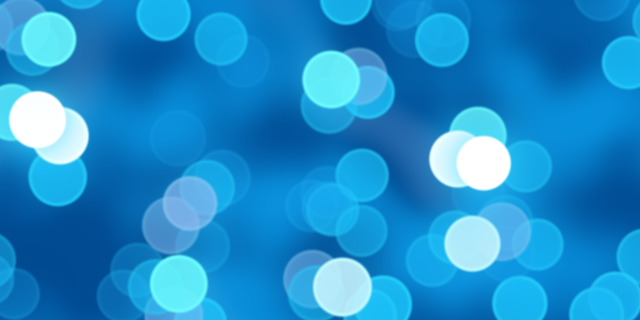
Give the GLSL for this background, as a WebGL 2 fragment shader.

```glsl
#version 300 es
precision highp float;
// Blue bokeh: out-of-focus light discs over a soft, cloudy blue backdrop.
// Gradient noise tints the backdrop, hashed faint discs fill it, and a few
// clusters of bright discs with halos are spread by a low-discrepancy sequence.

#define RADIUS 0.087        // disc radius, in canvas heights
#define EDGE 0.006          // softness of the disc outline
#define RIM 0.16            // strength of the bright outline
#define FAINT_DISCS 44
#define CLUSTERS 8
#define CLOUD_SCALE 2.1
#define HALO 0.42           // strength of the glow around white discs
#define SEED 7.0

uniform vec2 u_resolution;
out vec4 fragColor;

const vec3 DEEP     = vec3(0.00, 0.29, 0.57);
const vec3 MID      = vec3(0.03, 0.56, 0.86);
const vec3 AZURE    = vec3(0.10, 0.76, 0.98);
const vec3 CYAN     = vec3(0.41, 0.96, 0.99);
const vec3 LAVENDER = vec3(0.56, 0.73, 0.94);
const vec3 PALE     = vec3(0.77, 0.95, 0.99);
const vec3 WHITE    = vec3(1.0);

vec2 hash2(vec2 p) {
    vec3 q = fract(p.xyx * vec3(0.1031, 0.1030, 0.0973));
    q += dot(q, q.yzx + 33.33);
    return fract((q.xx + q.yz) * q.zy);
}

float corner(vec2 cell, vec2 offset) {
    return dot(hash2(cell + 40.0) * 2.0 - 1.0, offset);
}

float gradientNoise(vec2 p) {
    vec2 i = floor(p), f = p - i;
    vec2 u = f * f * f * (f * (f * 6.0 - 15.0) + 10.0);
    vec2 x = vec2(1.0, 0.0), y = vec2(0.0, 1.0);
    return mix(mix(corner(i, f), corner(i + x, f - x), u.x),
               mix(corner(i + y, f - y), corner(i + 1.0, f - 1.0), u.x), u.y);
}

// Blend one translucent disc with a thin lighter rim over the colour below.
vec3 addDisc(vec3 below, float d, vec3 tint, float alpha) {
    float edge = max(EDGE, 1.5 / u_resolution.y);
    float fill = 1.0 - smoothstep(-edge, edge, d);
    float centreFade = 1.0 - 0.12 * smoothstep(0.0, -RADIUS, d) * (1.0 - alpha);
    float ring = (d + edge) / edge;
    vec3 rim = RIM * alpha * exp(-ring * ring) * vec3(0.3, 1.0, 0.8);
    return mix(below, tint, fill * alpha * centreFade) + rim * (1.0 - below);
}

vec3 backdrop(vec2 p) {
    vec2 q = p * CLOUD_SCALE + SEED;
    float cloud = gradientNoise(q) + 0.5 * gradientNoise(q * 2.2 + 5.3);
    vec3 color = mix(DEEP, MID, smoothstep(-0.45, 0.45, cloud));
    float haze = smoothstep(0.12, 0.6, gradientNoise(q * 1.3 + 17.7));
    return mix(color, LAVENDER, 0.3 * haze);
}

void main() {
    vec2 p = gl_FragCoord.xy / u_resolution.y;
    vec2 canvas = vec2(u_resolution.x / u_resolution.y, 1.0);
    vec3 color = backdrop(p);

    // Faint blue discs, allowed to run over the canvas border
    for (int i = 0; i < FAINT_DISCS; i++) {
        vec2 id = vec2(float(i) + 1.0, SEED);
        vec2 center = hash2(id) * (canvas + 1.6 * RADIUS) - 0.8 * RADIUS;
        vec2 look = hash2(id + 61.0);
        float d = length(p - center) - RADIUS * mix(0.92, 1.06, look.y);
        vec3 tint = mix(MID + 0.06, AZURE, smoothstep(0.0, 0.6, look.x));
        color = addDisc(color, d, tint, mix(0.15, 0.85, look.x));
    }

    // Bright clusters: three overlapping discs each, drawn back to front
    for (int n = 1; n <= CLUSTERS; n++) {
        vec2 spread = fract(0.5 + float(n) * vec2(0.75488, 0.56984));
        vec2 home = canvas * mix(vec2(0.05), vec2(0.95), spread);
        int kind = n % 5;
        bool isWhite = kind == 2;
        vec3 front = isWhite ? WHITE : kind == 3 ? PALE : kind == 0 ? LAVENDER : CYAN;

        for (int k = 0; k < 3; k++) {
            vec2 rnd = hash2(vec2(float(n) * 3.0 + float(k), SEED + 23.0));
            float angle = 6.2832 * rnd.x;
            float reach = k == 2 ? 0.0 : RADIUS * mix(0.6, 1.15, rnd.y);
            vec2 center = home + reach * vec2(cos(angle), sin(angle));
            float d = length(p - center) - RADIUS * mix(0.96, 1.06, rnd.y);

            vec3 tint = front;
            float alpha = isWhite ? 1.0 : kind == 0 ? 0.68 : 0.9;
            if (k == 0) {
                tint = isWhite ? CYAN : LAVENDER;
                alpha = isWhite ? 0.8 : 0.5;
            } else if (k == 1 && !isWhite) {
                tint = AZURE;
                alpha = 0.5;
            }
            float glow = (isWhite ? HALO : 0.3 * HALO) * exp(-16.0 * max(d, 0.0));
            if (k == 2) color = mix(color, mix(AZURE, CYAN, 0.4), glow);
            color = addDisc(color, d, tint, alpha);
        }
    }
    fragColor = vec4(clamp(color, 0.0, 1.0), 1.0);
}
```
